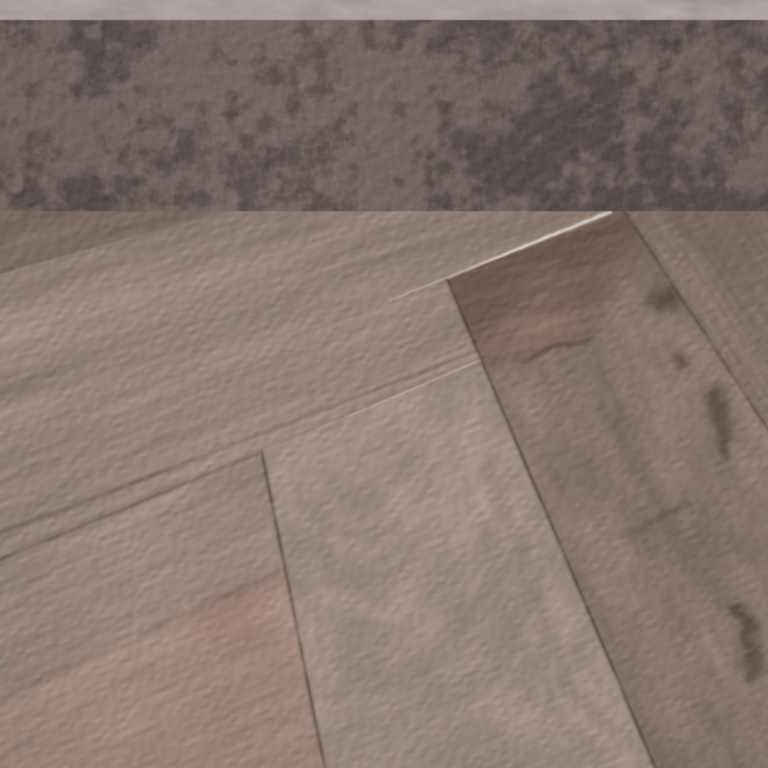
Reproduce this texture procedurally as a WebGL 1 fragment shader.

```glsl
precision highp float;
uniform vec2 u_resolution;

#define BAND_TOP 0.974
#define BAND_BOTTOM 0.725
#define GRAIN 0.17
#define RELIEF 0.10
#define STAIN 0.23
#define RING_FREQ 150.0
#define SEAM_WIDTH 0.0028
#define OAK vec3(0.580, 0.505, 0.460)
#define DARK_OAK vec3(0.520, 0.447, 0.400)
#define RED_OAK vec3(0.455, 0.370, 0.330)
#define STONE vec3(0.418, 0.372, 0.358)
#define LIGHT_STONE vec3(0.670, 0.630, 0.620)

// Board corners
const vec2 END_TOP = vec2(0.582, 0.635), END_BASE = vec2(0.853, 0.0);
const vec2 GAP_TIP = vec2(0.794, 0.724);
const vec2 FAR_TOP = vec2(0.814, 0.724), FAR_BASE = vec2(1.0, 0.44);
const vec2 JOINT_TOP = vec2(0.341, 0.411), JOINT_BASE = vec2(0.423, 0.0);

float hash(vec2 p) {
  return fract(sin(dot(p, vec2(127.1, 311.7))) * 43758.5453);
}

float noise(vec2 p) {
  vec2 i = floor(p), f = fract(p), e = vec2(1.0, 0.0);
  f = f * f * (3.0 - 2.0 * f);
  return mix(mix(hash(i), hash(i + e), f.x), mix(hash(i + e.yx), hash(i + 1.0), f.x), f.y);
}

float fbm(vec2 p) {
  float sum = 0.0, amp = 0.5;
  for (int i = 0; i < 5; i++) {
    sum += amp * noise(p);
    p = mat2(1.6, 1.2, -1.2, 1.6) * p + 7.3;
    amp *= 0.5;
  }
  return sum;
}

// Signed distance to the line a-b, positive on its left
float side(vec2 p, vec2 a, vec2 b) {
  vec2 d = normalize(b - a);
  return d.x * (p.y - a.y) - d.y * (p.x - a.x);
}

float bump(float x, float w) { return exp(-x * x / (w * w)); }

float stroke(vec2 p, vec2 a, vec2 b, float w) {
  vec2 d = b - a;
  return bump(length(p - a - d * clamp(dot(p - a, d) / dot(d, d), 0.0, 1.0)), w);
}

float blot(vec2 p, vec2 c, vec2 r) {
  vec2 q = (p - c) / r;
  return exp(-dot(q, q));
}

float step01(float d) { return smoothstep(-0.5, 0.5, d * u_resolution.y * 0.5); }

// Streaks stretched along x
float streaks(vec2 q) {
  return 0.55 * noise(q * vec2(6.0, 70.0)) + 0.45 * noise(q * vec2(24.0, 170.0) + 9.0) - 0.5;
}

vec3 longBoards(vec2 p, float fan) {
  float tone = GRAIN * streaks(vec2(p.x, fan)) + 0.08 * (noise(vec2(p.x * 2.0, fan * 26.0)) - 0.5);
  tone += 0.07 * bump(fan - 0.286, 0.025) - 0.06 * bump(fan - 0.225, 0.016);
  tone += 0.06 * bump(fan - 0.015, 0.008) - 0.12 * bump(fan - 0.035 + 0.025 * p.x, 0.004);
  tone -= 0.13 * smoothstep(0.365, 0.375, fan);
  tone += 0.13 * bump(fan - 0.371, 0.0025) * (1.0 - smoothstep(0.1, 0.3, p.x));
  return OAK * (1.0 + tone);
}

vec3 swirlBoard(vec2 p, float edge) {
  vec2 q = p - vec2(0.485, 0.455);
  float warp = fbm(p * 7.0);
  float rings = sin((length(q * vec2(1.0, 0.7)) + 0.1 * warp) * RING_FREQ) * exp(-3.0 * length(q));
  float waves = sin(edge * 150.0 + 22.0 * warp) * bump(edge + 0.055, 0.045);
  float tone = 0.065 * rings * noise(p * 9.0) + 0.03 * waves + 0.2 * (fbm(p * 15.0) - 0.5);
  return OAK * vec3(1.02, 1.03, 1.035) * (1.0 + tone);
}

vec3 cornerBoard(vec2 p) {
  float low = side(p, vec2(0.0, 0.09), vec2(0.35, 0.25));
  float tone = 0.8 * GRAIN * streaks(vec2(p.x, low)) + 0.14 * (fbm(p * 10.0) - 0.5);
  tone -= 0.13 * bump(low, 0.004) * noise(p * 25.0);
  vec3 tint = mix(vec3(1.04, 1.01, 1.0), vec3(1.0), smoothstep(-0.02, 0.02, low));
  tint -= vec3(0.04, 0.08, 0.08) * blot(p, vec2(0.3, 0.2), vec2(0.05));
  return OAK * tint * (1.0 + tone);
}

vec3 endBoard(vec2 p, float edge) {
  vec2 w = p + 0.035 * (fbm(p * 22.0) - 0.5);
  vec3 c = DARK_OAK * (1.0 + 0.32 * (fbm(vec2(edge * 30.0, p.y * 13.0)) - 0.5));
  // Reddish end
  float cut = side(p, vec2(0.64, 0.525), vec2(0.77, 0.562));
  float reach = 1.0 - smoothstep(0.75, 0.82, p.x - 0.5 * max(p.y - 0.6, 0.0));
  vec3 red = RED_OAK * (1.0 + 0.3 * streaks(vec2(p.x, cut)) + 0.13 * blot(p, vec2(0.7, 0.58), vec2(0.06)));
  c = mix(c, red, smoothstep(-0.012, 0.012, cut) * reach);
  // Knots and scratches
  float marks = blot(w, vec2(0.862, 0.608), vec2(0.025, 0.014)) + blot(w, vec2(0.892, 0.535), vec2(0.014))
    + stroke(w, vec2(0.93, 0.485), vec2(0.948, 0.42), 0.012) + stroke(w, vec2(0.96, 0.21), vec2(0.975, 0.12), 0.011);
  marks += 0.7 * stroke(w, vec2(0.685, 0.533), vec2(0.768, 0.559), 0.004);
  marks += 0.4 * stroke(w, vec2(0.81, 0.3), vec2(0.9, 0.345), 0.005);
  return c * (1.0 - 0.28 * min(marks, 1.0));
}

vec3 stone(vec2 p) {
  float cloud = fbm(p * vec2(8.0, 10.0)), spots = fbm(p * 50.0 + 4.0);
  float relief = fbm(p * 90.0) - fbm(p * 90.0 + vec2(0.4, -0.4));
  float bias = 0.07 * smoothstep(0.5, 0.75, p.x) + 0.09 * blot(p, vec2(0.05, 0.74), vec2(0.25, 0.06));
  float stain = smoothstep(0.44, 0.63, 0.45 * cloud + 0.55 * spots + bias);
  return STONE * (1.05 + 0.25 * relief - STAIN * stain + 0.05 * bump(p.x - 0.38, 0.18));
}

void main() {
  vec2 p = gl_FragCoord.xy / u_resolution;
  float fan = (p.y - 0.271 - 0.415 * p.x) / (1.0 - 0.37 * p.x);
  float edge = side(p, END_TOP, END_BASE), farEdge = side(p, FAR_TOP, FAR_BASE);

  // Boards
  vec3 c = mix(swirlBoard(p, edge), cornerBoard(p), step01(side(p, JOINT_BASE, JOINT_TOP)));
  c = mix(c, longBoards(p, fan), step01(fan));
  c = mix(c, endBoard(p, edge), step01(min(edge, -side(p, END_TOP, GAP_TIP))));
  c = mix(c, DARK_OAK * (1.0 + 0.2 * streaks(vec2(p.y, farEdge))), step01(farEdge));

  // Uneven seams and the bright gap
  float seams = max(stroke(p, END_TOP, END_BASE, SEAM_WIDTH), stroke(p, JOINT_TOP, JOINT_BASE, SEAM_WIDTH));
  seams = max(seams, 0.7 * stroke(p, FAR_TOP, FAR_BASE, SEAM_WIDTH));
  seams = max(seams, 0.6 * stroke(p, vec2(0.0, 0.271), JOINT_TOP, SEAM_WIDTH));
  c *= 1.0 - 0.3 * seams * (0.45 + 0.75 * noise(p * 45.0));
  c += 0.11 * stroke(p, JOINT_TOP, vec2(0.625, 0.531), 0.0018) * smoothstep(0.35, 0.62, p.x);
  float glint = stroke(p, vec2(0.508, 0.609), GAP_TIP, 0.0018 + 0.0012 * smoothstep(0.6, 0.76, p.x));
  c = mix(c, vec3(0.86, 0.83, 0.81), glint * mix(0.3, 1.0, smoothstep(0.56, 0.7, p.x)));

  // Embossed wear and soft shading
  vec2 fine = mat2(0.93, -0.37, 0.37, 0.93) * p * vec2(110.0, 170.0);
  c *= 1.0 + RELIEF * (noise(fine) - noise(fine + vec2(0.3, -0.7)));
  c *= 1.0 + 0.04 * blot(p, vec2(0.45, 0.25), vec2(0.5, 0.4)) - 0.07 * smoothstep(0.6, 0.73, p.y);

  // Stone band and pale top strip
  c = mix(c, stone(p), step01(p.y - BAND_BOTTOM));
  vec3 strip = LIGHT_STONE * (1.0 + 0.22 * (fbm(p * vec2(22.0, 60.0)) - 0.5));
  gl_FragColor = vec4(mix(c, strip, step01(p.y - BAND_TOP)), 1.0);
}
```
